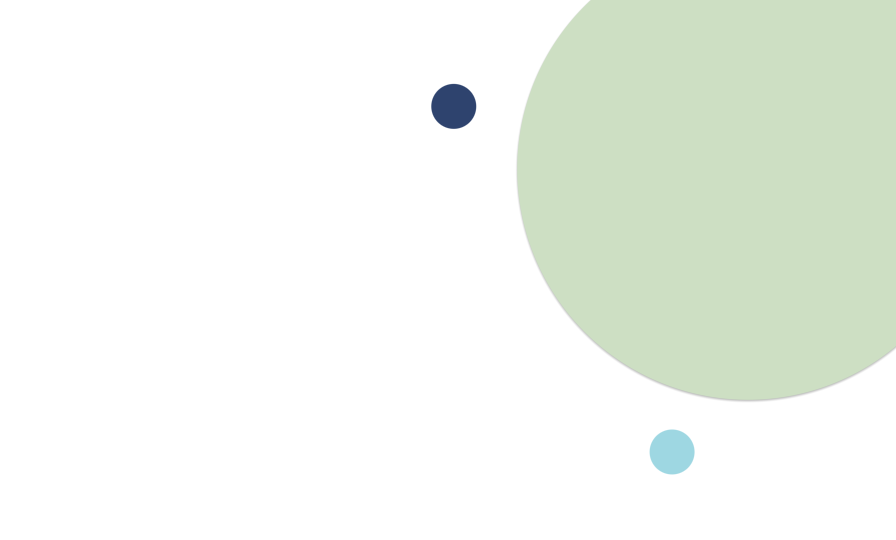
A WebGL 1 fragment shader for this background:

```glsl
precision highp float;
// A white page with a large pale green disc cropped by the top right corner,
// plus two small accent dots. Each shape is a circle distance function, and
// the large disc casts a thin soft shadow that falls slightly downwards.

uniform vec2 u_resolution;

// Lengths and positions are in units of the canvas height.
const vec3 PAGE_COLOR = vec3(1.0);
const vec3 DISC_COLOR = vec3(0.802, 0.874, 0.765);
const vec3 NAVY_COLOR = vec3(0.180, 0.263, 0.431);
const vec3 AQUA_COLOR = vec3(0.620, 0.843, 0.886);
const vec3 SHADOW_COLOR = vec3(0.55);

const vec2 DISC_CENTER = vec2(1.3853, 0.6870);
const float DISC_RADIUS = 0.4275;
const vec2 NAVY_CENTER = vec2(0.8403, 0.8030);
const vec2 AQUA_CENTER = vec2(1.2446, 0.1630);
const float DOT_RADIUS = 0.0416;

const vec2 SHADOW_OFFSET = vec2(0.0, -0.0022);
const float SHADOW_BLUR = 0.0040;
const float SHADOW_OPACITY = 0.65;

float circleDistance(vec2 p, vec2 center, float radius) {
  return length(p - center) - radius;
}

// Coverage of a shape whose edge fades over the given width.
float coverage(float dist, float width) {
  return 1.0 - smoothstep(-width, width, dist);
}

void main() {
  vec2 p = gl_FragCoord.xy / u_resolution.y;
  float edge = 0.75 / u_resolution.y;
  vec3 color = PAGE_COLOR;

  // Soft shadow below the large disc
  float shadowDist = circleDistance(p, DISC_CENTER + SHADOW_OFFSET, DISC_RADIUS);
  float shadow = SHADOW_OPACITY * coverage(shadowDist, max(SHADOW_BLUR, edge));
  color = mix(color, SHADOW_COLOR, shadow);

  // Large disc
  float disc = circleDistance(p, DISC_CENTER, DISC_RADIUS);
  color = mix(color, DISC_COLOR, coverage(disc, edge));

  // Accent dots
  float navy = circleDistance(p, NAVY_CENTER, DOT_RADIUS);
  float aqua = circleDistance(p, AQUA_CENTER, DOT_RADIUS);
  color = mix(color, NAVY_COLOR, coverage(navy, edge));
  color = mix(color, AQUA_COLOR, coverage(aqua, edge));

  gl_FragColor = vec4(color, 1.0);
}
```
